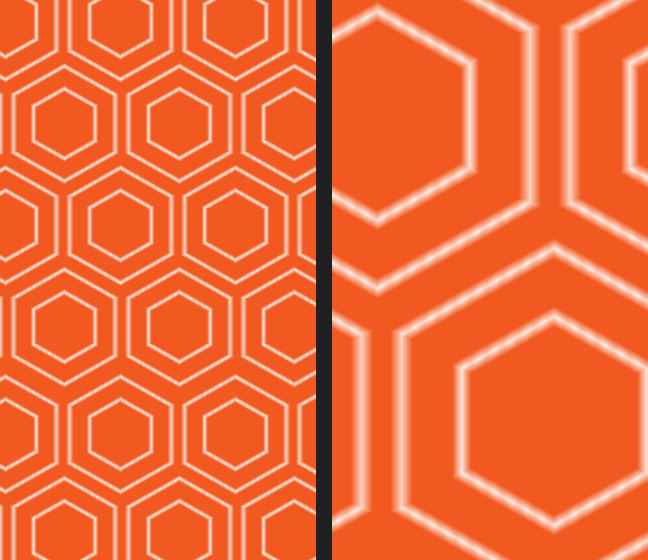
Left, the full canvas; right, a detail of the centre.
Write a WebGL 2 fragment shader that draws this pattern.

```glsl
#version 300 es
precision highp float;

uniform vec2 u_resolution;
out vec4 outColor;

// Lengths are fractions of the canvas width
#define COLUMN_PITCH 0.3639
#define ROW_PITCH 0.3218
#define FIRST_ROW 0.0764
#define SEAM_GAP 0.0174
#define OUTER_RADIUS 0.1609
#define INNER_RADIUS 0.0975
#define SQUASH 0.98
#define LINE_REACH 0.0097
#define LINE_STRENGTH 0.86
#define BEADING 0.08
#define ORANGE vec3(0.95, 0.35, 0.13)
#define CREAM vec3(1.0, 0.98, 0.96)

const int ROWS = 6;
const float TAU = 6.2831853;

// Apothem of the pointy-top hexagon through p; upright is 1 beside its vertical sides
float hexRadius(vec2 p, out float upright) {
    vec2 q = abs(vec2(p.x, p.y / SQUASH));
    float slanted = dot(q, vec2(0.5, 0.8660254));
    upright = step(slanted, q.x);
    return max(q.x, slanted);
}

// Coverage of a soft line at distance d from its centre
float softLine(float d, float softness, float pixel) {
    float reach = max(LINE_REACH * mix(1.0, 1.2, softness), pixel);
    return clamp(1.0 - abs(d) / reach, 0.0, 1.0) * mix(1.0, 0.87, softness);
}

// Centre height of a row; every fourth gap is slightly wider
float rowHeight(float row) {
    return FIRST_ROW + row * ROW_PITCH + SEAM_GAP * floor((row + 2.0) / 4.0);
}

void main() {
    vec2 p = gl_FragCoord.xy / u_resolution.x;
    float pixel = 1.0 / u_resolution.x;
    float ink = 0.0;

    // Staggered rows of nested hexagons
    for (int i = 0; i < ROWS; i++) {
        float row = float(i);
        float firstColumn = mod(row, 2.0) < 0.5 ? 0.2037 : 0.0174;
        float column = (p.x - firstColumn) / COLUMN_PITCH;
        vec2 cell = vec2((fract(column + 0.5) - 0.5) * COLUMN_PITCH, p.y - rowHeight(row));

        float upright;
        float radius = hexRadius(cell, upright);
        float outer = softLine(radius - OUTER_RADIUS, upright, pixel);
        float inner = softLine(radius - INNER_RADIUS, 0.0, pixel);

        // Faint beads along the slanted sides
        float beads = 1.0 + BEADING * (1.0 - upright) * sin(cell.x * TAU * 60.0);
        ink = max(ink, max(outer, inner) * beads);
    }

    outColor = vec4(mix(ORANGE, CREAM, clamp(ink * LINE_STRENGTH, 0.0, 1.0)), 1.0);
}
```
